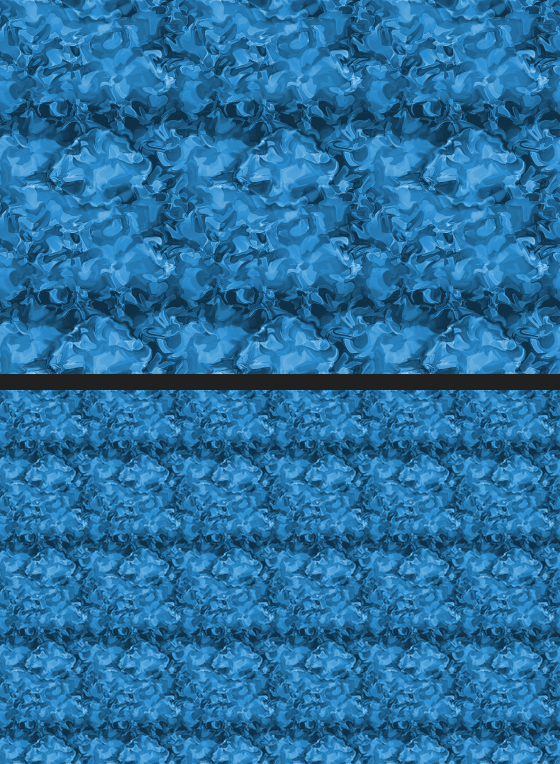
Top, the tile; bottom, the same tile 2 across and 2 down.
This texture is drawn by a WebGL 2 fragment shader. Its source:

```glsl
#version 300 es
precision highp float;
uniform vec2 u_resolution;
out vec4 fragColor;

const float PI = 3.14159265;
const vec2 REPEATS = vec2(3.0, 2.0);
const vec3 WATER_BLUE = vec3(0.17, 0.56, 0.82);

// Layered sines with whole wave numbers: wraps on the unit tile, unit deviation
float waves(vec2 p, float scale, float seed) {
  float sum = 0.0;
  for (int i = 0; i < 12; i++) {
    float n = float(i);
    float angle = n * 2.4 + seed * 1.3;
    float reach = scale * (0.4 + 1.2 * fract(n * 0.618 + seed * 0.37));
    vec2 k = round(reach * vec2(cos(angle), 1.15 * sin(angle)));
    sum += sin(2.0 * PI * dot(k, p) + n * n * 1.7 + seed * 5.3);
  }
  return sum * 0.408;
}

vec2 warp(vec2 p, float scale, float seed) {
  return vec2(waves(p, scale, seed), waves(p, scale, seed + 4.6));
}

// Soft wrapped patch of light or shade
float patchAt(vec2 p, vec2 center, vec2 radius) {
  vec2 d = sin(PI * (p - center)) / (PI * radius);
  return exp(-dot(d, d));
}

float ridge(float value, float width) {
  float x = value / width;
  return exp(-x * x);
}

// Bright thin rim with a dark groove on one side
float crease(float value, float width) {
  return ridge(value, width) - 0.7 * ridge(value + 2.2 * width, 1.3 * width);
}

float broadLight(vec2 p) {
  float light = patchAt(p, vec2(0.57, 0.85), vec2(0.20, 0.09));
  light += patchAt(p, vec2(0.62, 0.58), vec2(0.32, 0.08));
  light += patchAt(p, vec2(0.10, 0.13), vec2(0.15, 0.12));
  light += patchAt(p, vec2(0.24, 0.94), vec2(0.14, 0.06));
  float shade = 1.2 * patchAt(p, vec2(0.55, 0.36), vec2(0.60, 0.10));
  shade += 1.4 * patchAt(p, vec2(0.58, 0.95), vec2(0.14, 0.05));
  shade += patchAt(p, vec2(0.91, 0.83), vec2(0.10, 0.15));
  shade += patchAt(p, vec2(0.20, 0.58), vec2(0.10, 0.08));
  shade += patchAt(p, vec2(0.35, 0.06), vec2(0.08, 0.10));
  return light - shade;
}

float liquidTone(vec2 p) {
  // Three scales of refraction
  vec2 q = p + 0.014 * warp(p, 4.0, 1.0);
  q += 0.008 * warp(q, 10.0, 2.7);
  q += 0.0035 * warp(q, 21.0, 7.1);

  float dome = patchAt(q, vec2(0.54, 0.09), vec2(0.21, 0.16));
  float broad = broadLight(q) + 0.9 * smoothstep(0.25, 0.55, dome);
  float folds = waves(q, 7.0, 8.2);
  float ripples = waves(q + 0.008 * folds, 15.0, 5.9);
  float busy = smoothstep(-0.8, 0.9, waves(p, 3.0, 6.4) - 0.4 * broad);

  // Plates of tone with soft inner shading
  float tone = 0.83 + 0.26 * broad;
  tone += 0.11 * tanh(3.0 * (folds - 0.25)) + 0.03 * folds;
  tone += 0.11 * tanh(1.6 * ripples) * (0.4 + 0.6 * busy);

  // Glinting creases along the plates
  tone += 0.34 * crease(folds - 0.25, 0.16) * (0.3 + 0.7 * busy);
  tone += 0.30 * crease(ripples - 0.6, 0.24) * (0.15 + 0.85 * busy);
  tone += 0.34 * crease(dome - 0.32, 0.035);
  tone -= 0.20 * ridge(ripples + 0.9, 0.28) * busy;
  return tone;
}

// Shades below one darken the blue, those above one whiten it
vec3 waterColor(float tone) {
  vec3 shaded = WATER_BLUE * clamp(tone, 0.34, 1.0);
  return mix(shaded, vec3(1.0), clamp(tone - 1.0, 0.0, 0.6));
}

void main() {
  vec3 color = vec3(0.0);
  // Four samples per point smooth the fine creases
  for (int i = 0; i < 4; i++) {
    vec2 offset = vec2(i % 2, i / 2) * 0.5 - 0.25;
    vec2 tile = (gl_FragCoord.xy + offset) / u_resolution * REPEATS;
    color += waterColor(liquidTone(fract(tile)));
  }
  fragColor = vec4(color * 0.25, 1.0);
}
```
